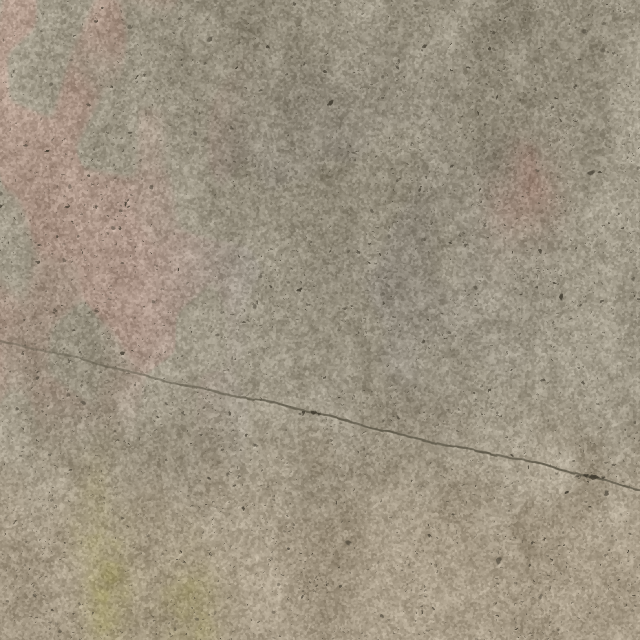
Reproduce this texture procedurally as a Shadertoy shader.

```glsl
// Weathered concrete slab: blotchy grey-beige cement with pink and mossy stains,
// scattered pits and one thin slanting crack. Smoothed cellular noise gives the
// mottling and grain; jittered ellipses on three grids give the pits.

const vec3 CEMENT = vec3(0.632, 0.605, 0.540);
const vec3 PIT_COLOR = vec3(0.23, 0.21, 0.165);
const vec3 CRACK_COLOR = vec3(0.35, 0.33, 0.27);
const vec3 WARM_TINT = vec3(0.012, -0.008, -0.022);
const vec3 PINK_TINT = vec3(0.040, -0.020, -0.012);
const vec3 MOSS_TINT = vec3(-0.015, -0.005, -0.090);
const vec3 COOL_TINT = vec3(-0.004, -0.003, 0.018);
const float GRAIN_SCALE = 290.0;
const float GRAIN_CONTRAST = 0.135;
const float MOTTLE_CONTRAST = 0.075;
const float CRACK_LEFT = 0.466;
const float CRACK_SLOPE = -0.229;
const float CRACK_WIDTH = 0.0013;

vec3 hash3(vec2 p) {
    vec3 q = fract(p.xyx * vec3(0.1031, 0.1030, 0.0973));
    q += dot(q, q.yxz + 33.33);
    return fract((q.xxy + q.yzz) * q.zyx);
}

// Cellular noise: random tones of jittered cells, blended by distance
float cellNoise(vec2 p) {
    vec2 cell = floor(p);
    float tone = 0.0, total = 0.0;
    for (int y = -1; y <= 1; y++)
    for (int x = -1; x <= 1; x++) {
        vec2 id = cell + vec2(x, y);
        vec3 rnd = hash3(id + 57.0);
        vec2 d = id + rnd.xy - p;
        float weight = exp(-7.0 * dot(d, d));
        tone += weight * rnd.z;
        total += weight;
    }
    return tone / total;
}

// Soft elliptical patch
float patchAt(vec2 uv, vec2 center, vec2 size) {
    vec2 q = (uv - center) / size;
    return exp(-dot(q, q));
}

// Pit cover in x, lit rim in y; radius is in canvas units
vec2 pits(vec2 uv, float cells, float radius, float density, float seed) {
    vec2 p = uv * cells;
    vec2 cell = floor(p);
    vec2 cover = vec2(0.0);
    for (int y = -1; y <= 1; y++)
    for (int x = -1; x <= 1; x++) {
        vec2 id = cell + vec2(x, y);
        vec3 place = hash3(id + seed);
        vec3 shape = hash3(id + seed + 211.0);
        float present = step(place.z, density);
        float size = radius * mix(0.55, 1.35, shape.x * shape.x);
        float angle = 6.2832 * shape.y;
        vec2 axis = vec2(cos(angle), sin(angle));
        vec2 d = (p - id - place.xy) / cells;
        vec2 e = vec2(dot(d, axis), dot(d, vec2(-axis.y, axis.x)) * mix(1.1, 2.0, shape.z));
        float pit = 1.0 - smoothstep(0.55, 1.35, length(e) / size);
        float rim = 1.0 - smoothstep(0.4, 1.4, length(d - size * vec2(0.6, -1.1)) / size);
        cover = max(cover, present * vec2(pit * mix(0.5, 1.0, shape.z), rim * shape.y));
    }
    return cover;
}

void mainImage(out vec4 fragColor, in vec2 fragCoord) {
    vec2 uv = fragCoord / iResolution.y;
    float pixel = 1.0 / iResolution.y;

    // Broad stains, stretched along the vertical
    float blotch = cellNoise(uv * vec2(9.0, 5.0) + 3.0);
    float mottle = cellNoise(uv * vec2(23.0, 15.0) + 40.0);
    float clumps = cellNoise(uv * 48.0 + 80.0);
    vec2 wavy = uv + 0.06 * (vec2(blotch, mottle) - 0.5);
    float shade = -0.070 * patchAt(wavy, vec2(0.62, 0.70), vec2(0.27, 0.34));
    shade -= 0.030 * patchAt(wavy, vec2(0.55, 1.0), vec2(0.35, 0.18));
    shade -= 0.060 * patchAt(wavy, vec2(0.12, 0.385), vec2(0.09, 0.06));
    shade -= 0.050 * patchAt(wavy, vec2(0.27, 0.97), vec2(0.04, 0.09));
    shade -= 0.045 * patchAt(wavy, vec2(0.26, 0.29), vec2(0.18, 0.08));
    shade += 0.025 * patchAt(wavy, vec2(1.0, 0.28), vec2(0.12, 0.25));
    shade += MOTTLE_CONTRAST * (0.9 * blotch + 0.7 * mottle + 0.6 * clumps - 1.1);

    // Fine grain
    float grain = cellNoise(uv * GRAIN_SCALE) - 0.5;
    float coarse = cellNoise(uv * GRAIN_SCALE * 0.4 + 19.0) - 0.5;
    vec3 color = CEMENT + shade + GRAIN_CONTRAST * (grain + 0.55 * coarse);

    // Colour stains
    float stain = cellNoise(uv * vec2(15.0, 10.0) + 120.0);
    float pink = (1.0 - smoothstep(0.2, 0.42, uv.x)) * smoothstep(0.28, 0.5, uv.y);
    pink = pink * smoothstep(0.45, 0.75, stain) + patchAt(wavy, vec2(0.82, 0.70), vec2(0.04, 0.07));
    float moss = patchAt(wavy, vec2(0.17, 0.09), vec2(0.035, 0.12));
    moss += 0.7 * patchAt(wavy, vec2(0.30, 0.05), vec2(0.06, 0.09));
    color += WARM_TINT * (1.0 - smoothstep(0.1, 0.45, wavy.y));
    color += PINK_TINT * pink + MOSS_TINT * moss * mix(0.5, 1.2, clumps);
    color += COOL_TINT * patchAt(wavy, vec2(0.5, 0.58), vec2(0.25, 0.25)) * smoothstep(0.4, 0.8, stain);

    // Clustered pits with ragged outlines
    vec2 ragged = uv + 0.0035 * vec2(grain, coarse);
    float rough = patchAt(uv, vec2(0.085, 0.15), vec2(0.035, 0.06));
    float cluster = smoothstep(0.25, 0.75, cellNoise(uv * 13.0 + 160.0)) + 0.3 + rough;
    cluster *= mix(1.0, 1.35, smoothstep(0.4, 0.9, uv.x - 0.5 * uv.y + 0.2));
    vec2 pit = pits(ragged, 24.0, 0.0043, 0.07 * cluster, 11.0);
    pit = max(pit, 0.85 * pits(ragged, 60.0, 0.0028, 0.13 * cluster, 307.0));
    pit = max(pit, 0.55 * pits(ragged, 125.0, 0.0018, 0.16 * cluster, 503.0));
    color += 0.075 * pit.y * (1.0 - pit.x);
    color = mix(color, PIT_COLOR, 0.85 * pit.x);

    // Crack with a pale lip and crumbs of dirt
    float wobble = 0.0022 * sin(uv.x * 17.0) + 0.0010 * sin(uv.x * 61.0 + 1.0);
    float offset = uv.y - CRACK_LEFT - CRACK_SLOPE * uv.x - wobble - 0.002 * coarse;
    float line = 1.0 - smoothstep(CRACK_WIDTH * 0.4, CRACK_WIDTH + pixel, abs(offset));
    float lip = 1.0 - smoothstep(0.0, 0.003, abs(offset + 0.0035));
    float dirtSpots = patchAt(uv, vec2(0.485, 0.354), vec2(0.022, 0.007));
    dirtSpots += patchAt(uv, vec2(0.92, 0.255), vec2(0.03, 0.006));
    float dirt = smoothstep(0.42, 0.75, dirtSpots * (0.75 + 1.1 * coarse + 0.6 * grain));
    color += 0.035 * lip * clumps;
    color = mix(color, CRACK_COLOR, line * mix(0.45, 0.9, smoothstep(0.0, 0.6, uv.x)) * mix(0.75, 1.0, clumps));
    color = mix(color, PIT_COLOR, 0.8 * dirt);

    fragColor = vec4(clamp(color, 0.0, 1.0), 1.0);
}
```
